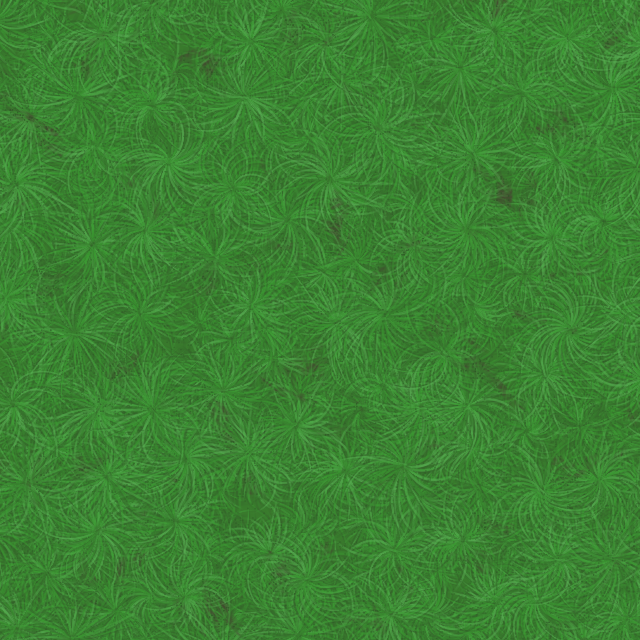
Reproduce this texture procedurally as a three.js fragment shader.

```glsl
// Dense lawn seen from above: overlapping tufts of thin curved grass blades over dark soil.
#define LAYERS 3
#define FANS 3
#define BLADES 23.0
#define TUFTS_DEEP 15.0
#define TUFTS_TOP 8.5
#define BLADE_HALF_WIDTH 0.0029
#define BLADE_OPACITY 0.50
#define SHADOW_OPACITY 0.30
#define CURL 1.7
#define LEAN 0.5
#define SPECK_GRID 270.0
#define SPECK_SHARE 0.13

varying vec2 vUv;

const float TAU = 6.2831853;
const vec3 SOIL = vec3(0.27, 0.28, 0.19);
const vec3 TURF = vec3(0.21, 0.53, 0.17);
const vec3 SHADOW = vec3(0.20, 0.38, 0.16);
const vec3 BLADE_DARK = vec3(0.21, 0.42, 0.17);
const vec3 BLADE_FRESH = vec3(0.225, 0.61, 0.19);
const vec3 BLADE_PALE = vec3(0.34, 0.67, 0.32);
const vec3 SPECK = vec3(0.17, 0.33, 0.14);

float hash(vec2 p) {
  vec3 q = fract(vec3(p.xyx) * 0.1031);
  q += dot(q, q.yzx + 33.33);
  return fract((q.x + q.y) * q.z);
}

vec2 hash2(vec2 p) {
  return vec2(hash(p), hash(p + 57.3));
}

// Layered, warped sines: 0 in thick grass, 1 where the soil shows.
float bareness(vec2 p) {
  vec2 q = p * 23.0;
  float s = 0.0;
  float weight = 0.42;
  for (int i = 0; i < 5; i++) {
    q += 0.9 * sin(q.yx * 0.7 + float(i) * 2.1);
    s += weight * sin(q.x) * sin(q.y + 1.3);
    q = mat2(0.8, 0.6, -0.6, 0.8) * q * 1.9 + 4.7;
    weight *= 0.8;
  }
  return smoothstep(0.1, 0.95, s);
}

// Scattered dark dots, one candidate per grid cell.
float specks(vec2 p) {
  vec2 cell = floor(p * SPECK_GRID);
  vec2 centre = 0.3 + 0.4 * hash2(cell + 11.0);
  float d = length(fract(p * SPECK_GRID) - centre);
  return step(hash(cell + 91.0), SPECK_SHARE) * (1.0 - smoothstep(0.15, 0.6, d));
}

// One fan of blades around a root; d is in canvas units, reach is the tuft radius.
vec3 drawFan(vec3 under, vec2 d, float reach, vec2 seed, float depth, float cover) {
  float dist = length(d);
  float r = dist / reach;
  float curl = CURL * (2.0 * hash(seed + 3.0) - 1.0);
  vec2 bent = d + LEAN * (2.0 * hash2(seed + 9.0) - 1.0) * r * dist;
  float turn = (atan(bent.y, bent.x) + curl * r) / TAU + hash(seed + 5.0);
  float u = turn * BLADES;
  vec2 id = seed + vec2(mod(floor(u), BLADES) * 1.37, 17.0);

  // Each blade has its own place, sway, length and shade.
  float sway = 0.14 * sin(r * 5.0 + TAU * hash(id + 1.0));
  float place = 0.5 + 0.5 * (hash(id + 2.0) - 0.5) + sway;
  float scale = TAU * dist / BLADES / sqrt(1.0 + curl * curl * r * r);
  float gap = (fract(u) - place) * scale;
  float len = mix(0.45, 1.0, hash(id + 4.0));
  float width = BLADE_HALF_WIDTH * mix(1.0, 0.7, r / len);
  float fade = 1.0 - smoothstep(len * 0.7, len, r);
  fade *= smoothstep(0.0, 0.15, r) * cover;
  float shape = 1.0 - smoothstep(width * 0.25, width, abs(gap));
  float shade = 1.0 - smoothstep(width * 0.3, width, abs(gap + width * 1.2));

  float tone = 0.75 * hash(id + 6.0) + 0.12 * hash(floor(seed)) + 0.2 * depth;
  tone -= 0.15 * (1.0 - smoothstep(0.0, 0.35, r));
  vec3 blade = mix(BLADE_DARK, BLADE_FRESH, smoothstep(0.1, 0.6, tone));
  blade = mix(blade, BLADE_PALE, smoothstep(0.5, 0.95, tone));
  vec3 color = mix(under, SHADOW, shade * fade * SHADOW_OPACITY);
  return mix(color, blade, shape * fade * BLADE_OPACITY);
}

// A jittered grid of tufts, painted in a fixed order.
vec3 drawTufts(vec3 color, vec2 p, float count, float depth, float cover) {
  vec2 q = p * count + depth * 7.3;
  vec2 home = floor(q);
  for (int j = -1; j <= 1; j++) {
    for (int i = -1; i <= 1; i++) {
      vec2 cell = home + vec2(float(i), float(j));
      vec2 seed = cell + 40.0 + 60.0 * depth;
      vec2 d = q - cell - mix(vec2(0.1), vec2(0.9), hash2(seed));
      float reach = mix(0.8, 1.1, hash(seed + 8.0));
      if (dot(d, d) < reach * reach) {
        for (int k = 0; k < FANS; k++) {
          vec2 fanSeed = seed + vec2(0.19, 0.31) * float(k);
          color = drawFan(color, d / count, reach / count, fanSeed, depth, cover);
        }
      }
    }
  }
  return color;
}

void main() {
  float bare = bareness(vUv);
  vec3 color = mix(TURF, SOIL, 0.2 + 0.8 * bare);

  // Short dark undergrowth first, long pale tufts last.
  for (int n = 0; n < LAYERS; n++) {
    float depth = float(n) / float(LAYERS - 1);
    float count = mix(TUFTS_DEEP, TUFTS_TOP, depth);
    color = drawTufts(color, vUv, count, depth, 1.0 - 0.5 * bare);
  }

  color = mix(color, SPECK, specks(vUv) * (0.35 + 0.35 * bare));
  gl_FragColor = vec4(color, 1.0);
}
```
